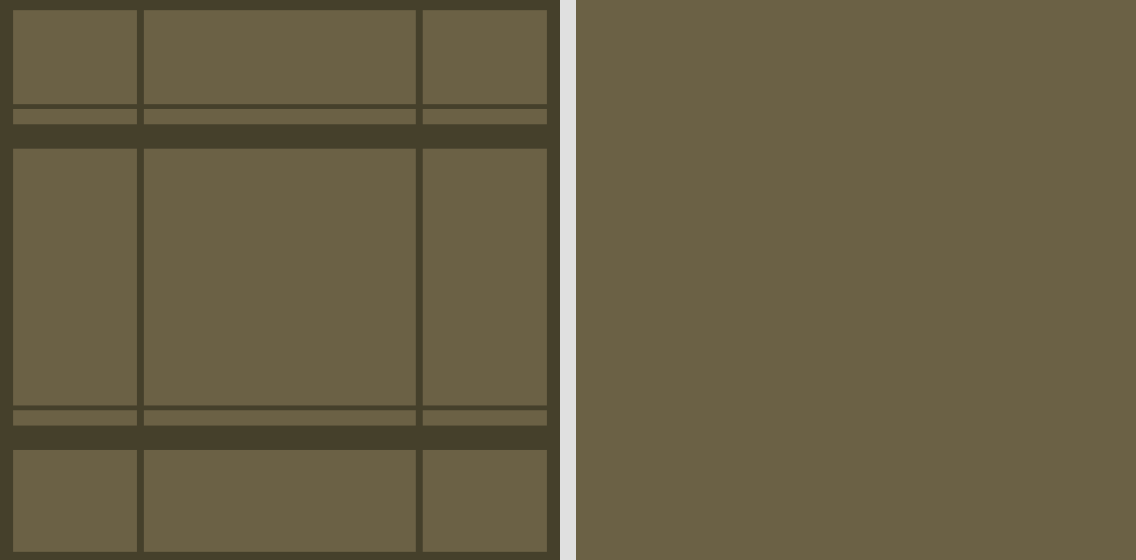
Left: the whole. Right: its middle third, enlarged.
Write a three.js fragment shader that draws this pattern.

```glsl
// Flat olive panels divided by dark bars: two repeats across and two down.
// Each row has a thick rail with a thin rail just above it, each column one post;
// the bars are periodic distance bands, closed off by a frame at the canvas edge.

varying vec2 vUv;

const vec3 PANEL_COLOR = vec3(0.42, 0.38, 0.27);
const vec3 BAR_COLOR = vec3(0.27, 0.25, 0.17);

// Spacing of the repeats and the centre of the first bar of each kind
const vec2 PERIOD = vec2(0.498, 0.538);
const float POST_CENTER = 0.2507;
const float THICK_RAIL_CENTER = 0.2183;
const float THIN_RAIL_CENTER = 0.2717;

// Full widths of the bars
const float POST_WIDTH = 0.0124;
const float THICK_RAIL_WIDTH = 0.0436;
const float THIN_RAIL_WIDTH = 0.0086;

// Frame thickness: left and bottom, then right and top
const vec2 FRAME_LOW = vec2(0.0234, 0.0146);
const vec2 FRAME_HIGH = vec2(0.0234, 0.0182);

// Signed distance to the nearest bar in a repeating row, negative inside
float repeatedBar(float position, float center, float period, float width) {
  float offset = mod(position - center + 0.5 * period, period) - 0.5 * period;
  return abs(offset) - 0.5 * width;
}

// Antialiased coverage over one pixel
float coverage(float signedDistance, float pixel) {
  return clamp(0.5 - signedDistance / pixel, 0.0, 1.0);
}

void main() {
  vec2 pixel = max(fwidth(vUv), vec2(1e-5));

  // Bars and frame along each axis
  float post = repeatedBar(vUv.x, POST_CENTER, PERIOD.x, POST_WIDTH);
  float thickRail = repeatedBar(vUv.y, THICK_RAIL_CENTER, PERIOD.y, THICK_RAIL_WIDTH);
  float thinRail = repeatedBar(vUv.y, THIN_RAIL_CENTER, PERIOD.y, THIN_RAIL_WIDTH);
  vec2 frame = min(vUv - FRAME_LOW, 1.0 - FRAME_HIGH - vUv);

  // Union of the bars on each axis, then of both axes
  float vertical = coverage(min(post, frame.x), pixel.x);
  float horizontal = coverage(min(min(thickRail, thinRail), frame.y), pixel.y);
  float bars = 1.0 - (1.0 - vertical) * (1.0 - horizontal);

  gl_FragColor = vec4(mix(PANEL_COLOR, BAR_COLOR, bars), 1.0);
}
```
